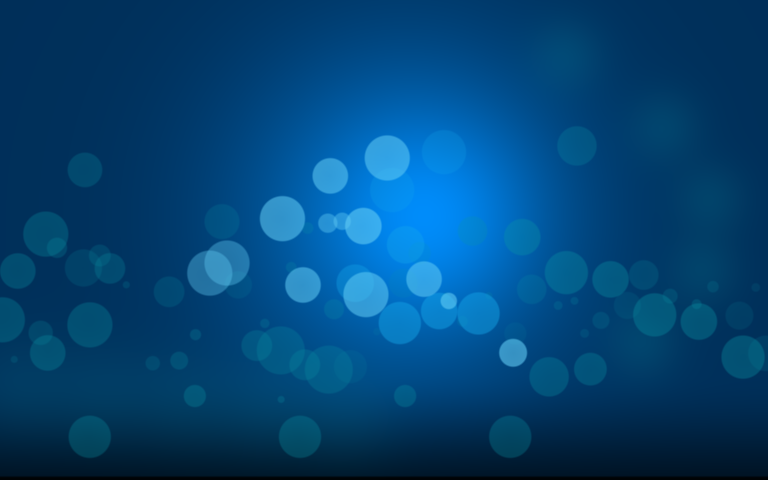
This background is drawn by a WebGL 1 fragment shader. Its source:

```glsl
precision highp float;
// Blue bokeh: a bright glow over navy, fading to a dark floor.
// Soft teal haze lies behind translucent discs placed along rings and
// zigzag chains, with hashed dust. Lengths are in canvas heights.
uniform vec2 u_resolution;

const float DESIGN_ASPECT = 1.6;
const float EDGE = 0.0025;
const float GOLDEN = 0.618034;
const vec3 NAVY = vec3(0.0, 0.185, 0.35);
const vec3 WIDE_GLOW = vec3(0.0, 0.25, 0.42);
const vec3 CORE_GLOW = vec3(0.0, 0.12, 0.22);
const vec3 TEAL = vec3(0.03, 0.58, 0.65);
const vec3 AZURE = vec3(0.08, 0.66, 0.92);
const vec3 PALE = vec3(0.38, 0.80, 0.96);
const vec2 WIDE_CENTER = vec2(0.84, 0.55);
const vec2 CORE_CENTER = vec2(0.91, 0.55);
const float WIDE_SIZE = 0.36;
const float CORE_SIZE = 0.20;
const float HAZE_SIZE = 0.075;

float hash(float n) {
  return fract(sin(n * 12.9898 + 4.137) * 4375.85);
}

// Gaussian falloff around a point
float glow(vec2 p, vec2 center, float size) {
  vec2 d = (p - center) / size;
  return exp(-dot(d, d));
}

vec3 disc(vec3 color, vec2 p, vec2 center, float radius, vec3 tint, float alpha) {
  float d = length(p - center);
  float cover = 1.0 - smoothstep(radius - EDGE, radius + EDGE, d);
  return mix(color, tint, alpha * cover * (0.92 + 0.08 * d / radius));
}

// Evenly stepped discs; odd ones shift by zigzag.x and grow by zigzag.y
vec3 chain(vec3 color, vec2 p, vec2 start, vec2 stride, vec2 zigzag,
           float radius, float count, vec3 tint, float alpha) {
  for (int i = 0; i < 6; i++) {
    float n = float(i);
    if (n >= count) break;
    float odd = mod(n, 2.0);
    vec2 center = start + stride * n + vec2(0.0, zigzag.x * odd);
    color = disc(color, p, center, radius + zigzag.y * odd, tint, alpha);
  }
  return color;
}

// Discs around a center with a wavering distance
vec3 ring(vec3 color, vec2 p, vec2 center, float reach, float phase, float turn,
          float count, float radius, vec3 tint, float alpha) {
  for (int i = 0; i < 6; i++) {
    float n = float(i);
    if (n >= count) break;
    float angle = phase + turn * n;
    float away = reach - 0.025 * sin(1.9 * n);
    float size = radius + 0.005 * cos(3.14159 * n);
    vec2 at = center + away * vec2(cos(angle), sin(angle));
    color = disc(color, p, at, size, tint, alpha);
  }
  return color;
}

vec3 backdrop(vec2 p) {
  vec3 color = NAVY + WIDE_GLOW * glow(p, WIDE_CENTER, WIDE_SIZE)
             + CORE_GLOW * glow(p, CORE_CENTER, CORE_SIZE);
  color *= mix(0.25, 1.0, smoothstep(-0.08, 0.22, p.y));
  // Haze bows down the right side and drifts along the lower left
  for (int i = 0; i < 5; i++) {
    float n = float(i);
    vec2 right = vec2(1.18 + 0.26 * n - 0.055 * n * n, 0.885 - 0.15 * n);
    vec2 low = vec2(0.04 + 0.17 * n, 0.19 - 0.015 * n);
    color = mix(color, TEAL, 0.17 * glow(p, right, HAZE_SIZE));
    color = mix(color, TEAL, 0.12 * glow(p, low, HAZE_SIZE * 1.5));
  }
  return color;
}

// Small and faint discs gathered in a horizontal band
vec3 dust(vec3 color, vec2 p) {
  for (int i = 0; i < 40; i++) {
    float n = float(i);
    float x = fract(n * GOLDEN + 0.13) * DESIGN_ASPECT;
    float y = 0.36 + 0.22 * (hash(n) + hash(n + 51.0) - 1.0);
    float radius = 0.007 + 0.036 * pow(hash(n + 97.0), 2.5);
    color = disc(color, p, vec2(x, y), radius, TEAL, 0.10 + 0.16 * hash(n + 23.0));
  }
  return color;
}

void main() {
  vec2 p = gl_FragCoord.xy / u_resolution.y;
  p.x += 0.5 * (DESIGN_ASPECT - u_resolution.x / u_resolution.y);
  vec3 color = dust(backdrop(p), p);

  // Dim outer groups: upper pair, left ring, right slope, floor
  color = chain(color, p, vec2(0.177, 0.646), vec2(1.025, 0.05), vec2(0.0, 0.005), 0.036, 2.0, TEAL, 0.25);
  color = ring(color, p, vec2(0.125, 0.396), 0.12, 1.82, 0.9, 5.0, 0.042, TEAL, 0.30);
  color = chain(color, p, vec2(1.088, 0.506), vec2(0.092, -0.044), vec2(-0.03, 0.007), 0.038, 6.0, TEAL, 0.35);
  color = chain(color, p, vec2(0.187, 0.09), vec2(0.219, 0.0), vec2(0.085, -0.021), 0.044, 5.0, TEAL, 0.30);
  color = chain(color, p, vec2(1.144, 0.215), vec2(0.086, 0.016), vec2(0.0, -0.007), 0.041, 2.0, TEAL, 0.30);

  // Blue groups around the glow
  color = chain(color, p, vec2(0.535, 0.28), vec2(0.05, -0.02), vec2(0.01, 0.018), 0.032, 4.0, TEAL, 0.25);
  color = chain(color, p, vec2(0.817, 0.604), vec2(0.108, 0.079), vec2(0.0), 0.046, 2.0, AZURE, 0.22);
  color = chain(color, p, vec2(0.74, 0.41), vec2(0.105, 0.08), vec2(0.0), 0.039, 2.0, AZURE, 0.35);
  color = chain(color, p, vec2(0.833, 0.327), vec2(0.082, 0.01), vec2(0.015, -0.006), 0.044, 3.0, AZURE, 0.45);

  // Bright discs: main ring with its center, left pair, small accents
  color = ring(color, p, vec2(0.76, 0.52), 0.158, 1.27, 0.865, 6.0, 0.042, PALE, 0.55);
  color = disc(color, p, vec2(0.757, 0.529), 0.038, PALE, 0.60);
  color = chain(color, p, vec2(0.437, 0.431), vec2(0.036, 0.021), vec2(0.0), 0.047, 2.0, PALE, 0.38);
  color = chain(color, p, vec2(0.683, 0.535), vec2(0.03, 0.004), vec2(0.0, -0.002), 0.02, 2.0, PALE, 0.42);
  color = chain(color, p, vec2(0.935, 0.373), vec2(0.134, -0.108), vec2(0.0, 0.012), 0.017, 2.0, PALE, 0.60);

  // Thin dark line at the floor
  color *= mix(0.15, 1.0, smoothstep(0.004, 0.010, p.y));
  gl_FragColor = vec4(color, 1.0);
}
```
